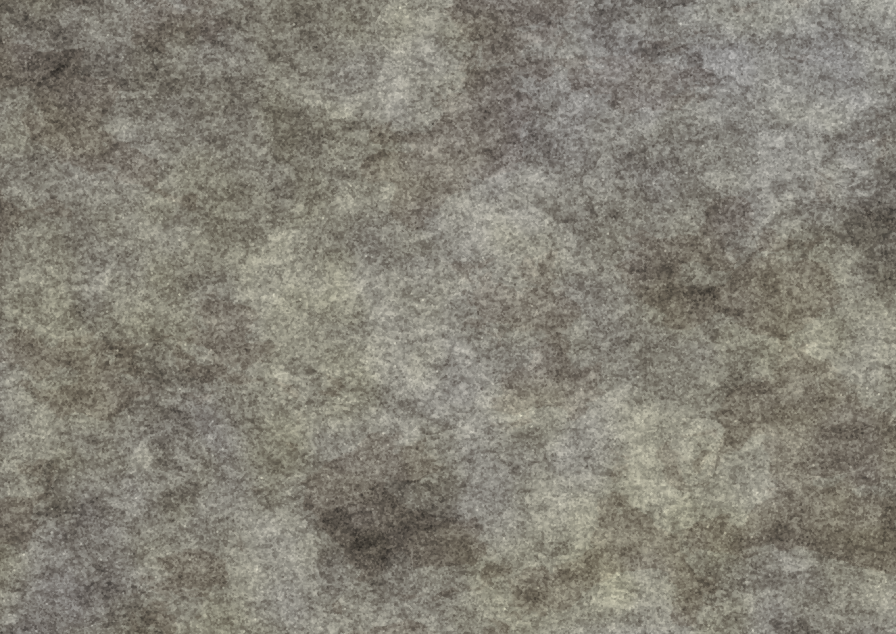
Reproduce this texture procedurally as a WebGL 2 fragment shader.

```glsl
#version 300 es
precision highp float;

uniform vec2 u_resolution;
out vec4 fragColor;

vec3 hash(vec2 p) {
    vec3 q = fract(p.xyx * vec3(0.1031, 0.1030, 0.0973));
    q += dot(q, q.yxz + 33.33);
    return fract((q.xxy + q.yzz) * q.zyx);
}

// Cellular noise: random cell values blended by distance, centred on zero
float cells(vec2 p) {
    vec2 cell = floor(p), local = fract(p), sum = vec2(0.0);
    for (int y = -1; y <= 1; y++) {
        for (int x = -1; x <= 1; x++) {
            vec2 offset = vec2(x, y);
            vec3 h = hash(cell + offset);
            vec2 d = offset + h.xy - local;
            sum += exp(-6.0 * dot(d, d)) * vec2(h.z, 1.0);
        }
    }
    return sum.x / sum.y - 0.5;
}

float layers(vec2 p, int octaves) {
    float total = 0.0, amplitude = 0.5;
    for (int i = 0; i < octaves; i++) {
        total += amplitude * cells(p);
        p = p * 2.03 + vec2(7.3, 3.7);
        amplitude *= 0.57;
    }
    return total;
}

// Sparse points: x is bright mineral flecks, y is dark pits
vec2 flecks(vec2 p) {
    vec3 h = hash(floor(p));
    float d = length(fract(p) - 0.3 - 0.4 * h.xy);
    float dot_ = 1.0 - smoothstep(0.1, 0.32, d);
    return dot_ * vec2(smoothstep(0.95, 1.0, h.z), 1.0 - smoothstep(0.0, 0.06, h.z));
}

// Faint pale scratches running down to the right
float scratches(vec2 p) {
    float total = 0.0;
    for (int i = 0; i < 3; i++) {
        vec3 h = hash(vec2(i, 5.0));
        vec2 start = vec2(0.15 + 0.4 * float(i), 0.35 + 0.4 * h.y);
        vec2 span = vec2(0.18, -0.03 - 0.07 * h.z);
        float t = clamp(dot(p - start, span) / dot(span, span), 0.0, 1.0);
        float d = length(p - start - span * t);
        total += (1.0 - smoothstep(0.0, 0.005, d)) * t;
    }
    return total;
}

void main() {
    vec2 p = gl_FragCoord.xy / u_resolution.y;
    vec2 warp = vec2(layers(p * 7.0, 3), layers(p * 7.0 + 31.0, 3));
    vec2 q = p * vec2(1.0, 1.5) + 0.12 * warp;

    // Broad clouds and horizontal bedding
    float cloud = layers(q * 3.2 + 4.0, 6);
    float haze = smoothstep(0.6, 1.3, p.x) * smoothstep(0.5, 0.95, p.y);
    float tone = 0.503 + 0.28 * cloud + 0.025 * haze;
    tone += 0.015 * cos(15.0 * p.y + sin(4.0 * p.x));

    // Pale flaked crust with a shaded rim
    float crust = layers(q * 3.6 + 17.0, 6) - 0.08 * smoothstep(0.55, 0.9, p.y);
    float plate = smoothstep(0.045, 0.075, crust);
    float rim = exp(-pow((crust - 0.035) / 0.014, 2.0));
    tone += 0.06 * plate - 0.025 * rim;

    // Dark brown scabs
    float scab = smoothstep(0.07, 0.11, layers(q * 4.3 + 53.0, 6));
    tone -= 0.055 * scab * (1.0 - 0.5 * haze);

    // Broken pale veins and scratches
    float vein = 1.0 - smoothstep(0.0, 0.010, abs(layers(q * vec2(1.8, 2.6) + 80.0, 4)));
    vein *= smoothstep(0.04, 0.14, layers(p * 5.0 + 91.0, 3));
    tone += 0.05 * vein + 0.06 * scratches(p + 0.03 * warp);

    // Mottling, grain and flecks
    tone += 0.20 * layers(p * vec2(28.0, 42.0), 3);
    tone += 0.14 * cells(p * vec2(140.0, 185.0));
    tone += 0.16 * cells(p * 330.0 + 11.0);
    vec2 fleck = flecks(p * 115.0);
    tone += 0.15 * fleck.x - 0.10 * fleck.y;

    // Brown shadows, olive grey midtones, cooler haze
    vec3 tint = mix(vec3(1.0, 0.948, 0.86), vec3(1.0, 0.985, 0.91), smoothstep(0.38, 0.58, tone));
    tint += vec3(0.0, -0.015, -0.02) * scab + vec3(-0.005, 0.005, 0.03) * haze;
    tint.b += 0.14 * layers(p * 5.0 + 120.0, 3);
    fragColor = vec4(clamp(tone * tint, 0.0, 1.0), 1.0);
}
```
